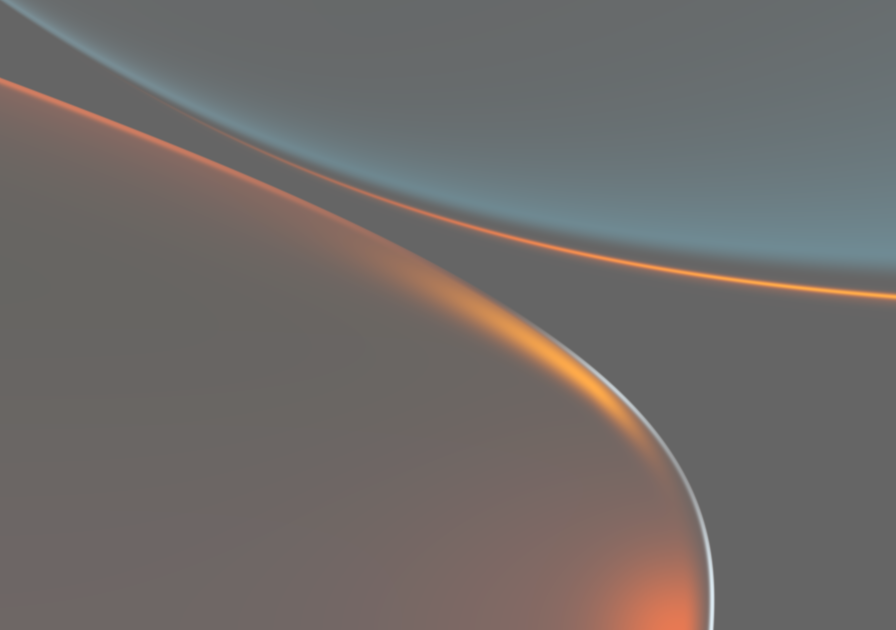
This background is drawn by a Shadertoy shader. Its source:

```glsl
// Two smooth glass-like sheets on grey: a cool one above and a warm one below.
// Each border is a polynomial; its slope-corrected distance drives rims,
// soft hazes and glows that vary along the border.

const float ASPECT = 1.4222;

// Border polynomials, constant term first
const vec4 UPPER_EDGE = vec4(1.0, -0.72, 0.37, -0.068);           // y from x
const vec4 LOWER_EDGE = vec4(1.133, 0.0626, -0.4994, -2.353);     // x from y
const float LOWER_QUARTIC = 1.324;

const vec3 GREY      = vec3(0.398, 0.397, 0.396);
const vec3 MIST      = vec3(0.44, 0.56, 0.60);
const vec3 PALE_MIST = vec3(0.51, 0.62, 0.66);
const vec3 SHEET_TOP = vec3(0.400, 0.396, 0.385);
const vec3 SHEET_LOW = vec3(0.430, 0.402, 0.397);
const vec3 ROSE      = vec3(0.66, 0.43, 0.38);
const vec3 COPPER    = vec3(0.82, 0.49, 0.38);
const vec3 EMBER     = vec3(0.93, 0.48, 0.32);
const vec3 GOLD      = vec3(1.00, 0.67, 0.29);
const vec3 ICE       = vec3(0.87, 0.93, 0.96);

const vec2 FLARE_POS  = vec2(0.94, 0.024);   // along x, inward depth
const vec2 FLARE_SPAN = vec2(0.28, 0.085);   // reach to left, to right
const vec2 BASE_GLOW  = vec2(1.075, -0.01);

float bell(float v) { return exp(-v * v); }

// Signed distance above the upper border
float upperDistance(vec2 p) {
    vec4 k = UPPER_EDGE;
    float edge = k.x + p.x * (k.y + p.x * (k.z + p.x * k.w));
    float slope = k.y + p.x * (2.0 * k.z + 3.0 * k.w * p.x);
    return (p.y - edge) / sqrt(1.0 + slope * slope);
}

// Signed distance inside the lower border
float lowerDistance(vec2 p) {
    vec4 k = LOWER_EDGE;
    float y = p.y;
    float edge = k.x + y * (k.y + y * (k.z + y * (k.w + y * LOWER_QUARTIC)));
    float slope = k.y + y * (2.0 * k.z + y * (3.0 * k.w + 4.0 * LOWER_QUARTIC * y));
    return (edge - p.x) / sqrt(1.0 + slope * slope);
}

vec3 paintUpper(vec3 col, vec2 p) {
    float s = upperDistance(p);

    // Cool mist, drawing away from the border and widening to the right
    float depth = s - (0.002 + 0.031 * p.x);
    float softness = 0.005 + 0.014 * p.x;
    float reach = 0.012 + 0.02 * p.x + 0.08 * p.x * p.x;
    float rise = smoothstep(-softness, softness, depth);
    float mist = rise * (0.08 + 0.92 * exp(-max(depth, 0.0) / reach));
    col = mix(col, mix(PALE_MIST, MIST, smoothstep(0.0, 0.6, p.x)), mist);

    // Glowing filament on the border
    float width = 0.0016 + 0.0025 * p.x;
    float strength = smoothstep(0.1, 1.0, p.x);
    float core = bell(s / width);
    col = mix(col, COPPER, 0.25 * strength * bell((s + width) / (2.2 * width)));
    vec3 heat = mix(EMBER, GOLD, core * smoothstep(0.6, 1.3, p.x));
    return mix(col, heat, core * strength);
}

vec3 paintLower(vec2 p, float d) {
    vec3 col = mix(SHEET_LOW, SHEET_TOP, smoothstep(0.0, 0.6, p.y));

    // Warm haze and thin copper rim along the left part
    float haze = exp(-max(d, 0.0) / 0.07) * (1.0 - smoothstep(0.3, 1.0, p.x));
    col = mix(col, ROSE, 0.6 * haze);
    float copperRim = bell((d - 0.004) / 0.006) * (1.0 - smoothstep(0.1, 0.9, p.x));
    col = mix(col, COPPER, copperRim);

    // Broad and bright glows rising from the base
    vec2 fromBase = p - BASE_GLOW;
    float blush = exp(-dot(fromBase / vec2(0.42, 0.28), fromBase / vec2(0.42, 0.28)));
    col = mix(col, ROSE, 0.5 * blush * smoothstep(-0.01, 0.06, d));
    float glow = bell(fromBase.x / 0.11) * bell(fromBase.y / 0.11);
    col = mix(col, EMBER, 0.95 * glow * smoothstep(0.0, 0.05, d));

    // Flare under the bend, tapering toward its right end
    float along = p.x - FLARE_POS.x;
    float trail = max(-along, 0.0);
    float span = along < 0.0 ? FLARE_SPAN.x : FLARE_SPAN.y;
    float across = (d - FLARE_POS.y - 0.03 * trail) / (0.02 + 0.06 * trail);
    float flare = bell(along / span) * bell(across) * smoothstep(0.0, 0.012, d);
    col = mix(col, mix(EMBER, GOLD, flare), flare);

    // Icy rim around the bend, brightest at its two ends
    float shine = 0.4 + 0.4 * bell((p.y - 0.39) / 0.07)
                + 0.6 * (1.0 - smoothstep(0.05, 0.25, p.y));
    float iceRim = bell((d - 0.004) / 0.0045) * smoothstep(0.75, 1.0, p.x);
    return mix(col, ICE, iceRim * min(shine, 1.0));
}

void mainImage(out vec4 fragColor, in vec2 fragCoord) {
    vec2 p = fragCoord / iResolution.xy * vec2(ASPECT, 1.0);
    float d = lowerDistance(p);
    float feather = 0.001 + 0.7 / iResolution.y;

    vec3 col = paintUpper(GREY, p);
    col = mix(col, paintLower(p, d), smoothstep(-feather, feather, d));
    fragColor = vec4(col, 1.0);
}
```
